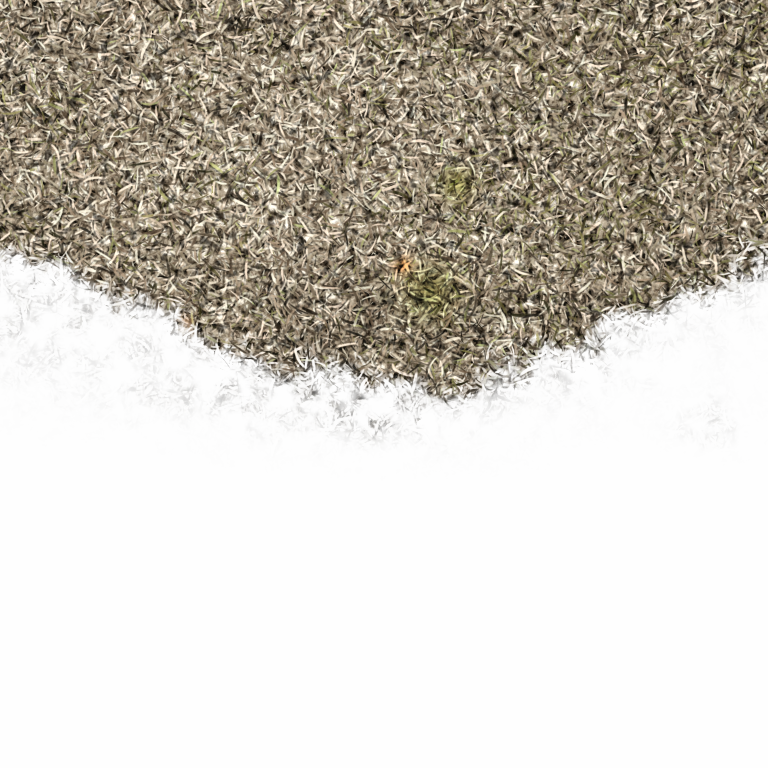
Write a WebGL 2 fragment shader that draws this texture.

```glsl
#version 300 es
precision highp float;
// Dry trampled grass that frays into a white field along a shallow V edge.
// Streaked gradient noise makes a matted bed, layers of bent random blades
// lie over it, and the darker strands survive longest past the border.
uniform vec2 u_resolution;
out vec4 fragColor;

// Integer hash: four random values in 0..1 for a cell and a seed
vec4 hash4(vec2 cell, int seed) {
  uvec4 v = uvec4(uint(int(cell.x) + 512), uint(int(cell.y) + 512), uint(seed), 77u);
  v = v * 1664525u + 1013904223u;
  v += v.yzxy * v.wxyz;
  v ^= v >> 16u;
  v += v.yzxy * v.wxyz;
  return vec4(v >> 8u) / 16777216.0;
}

float corner(vec2 cell, vec2 offset) {
  float a = 6.2832 * hash4(cell, 91).x;
  return dot(vec2(cos(a), sin(a)), offset);
}

float gradientNoise(vec2 p) {
  vec2 i = floor(p), f = p - i;
  vec2 u = f * f * f * (f * (f * 6.0 - 15.0) + 10.0);
  vec2 e = vec2(1, 0);
  return mix(mix(corner(i, f), corner(i + e.xy, f - e.xy), u.x),
             mix(corner(i + e.yx, f - e.yx), corner(i + 1.0, f - 1.0), u.x), u.y);
}

float fbm(vec2 p) {
  float sum = 0.0, amp = 0.6;
  for (int i = 0; i < 3; i++) {
    sum += amp * gradientNoise(p);
    p = mat2(1.6, 1.2, -1.2, 1.6) * p + 7.3;
    amp *= 0.6;
  }
  return sum;
}

// Straw tones from deep shadow to bleached tip
vec3 strawRamp(float t) {
  vec3 c = mix(vec3(0.12, 0.11, 0.09), vec3(0.38, 0.33, 0.27), smoothstep(0.0, 0.32, t));
  c = mix(c, vec3(0.62, 0.57, 0.49), smoothstep(0.25, 0.6, t));
  return mix(c, vec3(0.90, 0.87, 0.81), smoothstep(0.6, 1.0, t));
}

float blob(vec2 p, vec2 centre, vec2 radius) {
  vec2 d = (p - centre) / radius;
  return exp(-dot(d, d));
}

// Crossing fibres: the brightest of three stretched noise directions
float fibres(vec2 uv) {
  float best = -1.0;
  for (int i = 0; i < 3; i++) {
    float a = 0.5 + 1.05 * float(i);
    vec2 p = mat2(cos(a), -sin(a), sin(a), cos(a)) * uv;
    p += 0.008 * gradientNoise(uv * 20.0 + float(i) * 9.0);
    best = max(best, gradientNoise(p * vec2(48, 125) + float(i) * 17.0));
  }
  return best;
}

// One layer of bent, tapered blades painted over the turf below
vec3 paintBlades(vec3 turf, vec2 uv, int layer, float tone, float green) {
  float cells = 70.0 - 5.0 * float(layer);
  float soft = 0.6 * cells / min(u_resolution.x, u_resolution.y) + 0.02;
  vec2 p = uv * cells + vec2(0.37, 0.61) * float(layer);
  vec2 home = floor(p);
  for (int k = 0; k < 18; k++) {
    int n = k / 2;
    vec2 cell = home + vec2(n % 3 - 1, n / 3 - 1);
    int seed = layer * 4 + (k % 2) * 2;
    vec4 a = hash4(cell, seed), b = hash4(cell, seed + 1);
    float angle = 6.2832 * a.z;
    vec2 q = p - cell - a.xy;
    q = mat2(cos(angle), -sin(angle), sin(angle), cos(angle)) * q;
    float halfLen = mix(0.25, 0.95, a.w * a.w);
    q.y -= (b.x - 0.5) * 0.7 * (q.x * q.x - 0.1);
    float along = q.x / halfLen;
    float width = mix(0.04, 0.10, b.y) * (1.0 - 0.6 * along * along);
    float ends = 1.0 - smoothstep(0.5, 1.0, abs(along));
    float body = ends * (1.0 - smoothstep(width - soft, width + soft, abs(q.y)));
    float shadow = ends * (1.0 - smoothstep(0.0, 0.14, abs(q.y + 0.14)));
    float isGreen = step(1.0 - green, b.w);
    vec3 blade = strawRamp((1.12 * b.z + 0.02 + tone) * (1.0 - 0.25 * isGreen));
    blade *= mix(vec3(1.04, 0.98, 0.95), vec3(0.98, 1.01, 0.99), fract(b.w * 7.0));
    blade *= mix(vec3(1), vec3(0.88, 0.94, 0.72), isGreen);
    turf = mix(turf * (1.0 - 0.32 * shadow * b.z), blade, body * mix(0.6, 0.95, a.w));
  }
  return turf;
}

void main() {
  vec2 uv = gl_FragCoord.xy / u_resolution;

  // Turf: bleached centre, darker and greener flanks
  float tone = 0.20 * fbm(uv * 16.0) + 0.09 * blob(uv, vec2(0.36, 0.78), vec2(0.32, 0.20))
    - 0.08 * blob(uv, vec2(0.48, 0.59), vec2(0.20, 0.06));
  float green = clamp(0.10 + 0.16 * smoothstep(0.4, 0.8, uv.x) + 0.4 * fbm(uv * 9.0 + 31.0), 0.03, 0.4);
  float grain = fbm(uv * 95.0);
  vec3 turf = strawRamp(0.30 + 1.15 * fibres(uv) + 0.5 * grain + tone);
  if (uv.y > 0.33)
    for (int layer = 0; layer < 5; layer++) turf = paintBlades(turf, uv, layer, tone, green);
  turf *= 1.0 - 0.5 * smoothstep(0.08, 0.38, fbm(uv * 55.0 + 11.0));
  turf = max((turf - 0.45) * 1.15 + 0.51 + 0.22 * grain, vec3(0.07, 0.065, 0.05));

  // Scattered rust and moss flecks
  float rust = blob(uv, vec2(0.525, 0.655), vec2(0.012)) + blob(uv, vec2(0.24, 0.575), vec2(0.012));
  float moss = blob(uv, vec2(0.595, 0.76), vec2(0.022)) + blob(uv, vec2(0.56, 0.62), vec2(0.035));
  turf *= mix(vec3(1), vec3(1.1, 0.86, 0.62), rust) * mix(vec3(1), vec3(0.88, 0.91, 0.66), moss);

  // Ragged V border; dark strands reach further than pale ones
  float dx = uv.x - 0.56;
  float edge = 0.475 + (dx < 0.0 ? 0.355 : 0.43) * sqrt(dx * dx + 0.0009);
  edge -= 0.03 * blob(uv, vec2(0.32, 0.54), vec2(0.09, 0.15));
  float darkness = 1.0 - dot(turf, vec3(0.333));
  float height = uv.y - edge;
  float ragged = height + 0.06 * fbm(uv * 15.0 + 4.0) + 0.03 * grain + 0.04 * (darkness - 0.5);
  float solid = smoothstep(-0.022, 0.024, ragged);

  // Grey wisps left in the pale fringe below
  float fringe = 1.0 * blob(uv, vec2(0.44, 0.50), vec2(0.11, 0.045))
    + 0.8 * blob(uv, vec2(0.485, 0.458), vec2(0.022, 0.022))
    + 0.30 * blob(uv, vec2(0.04, 0.60), vec2(0.10, 0.08))
    + 0.30 * blob(uv, vec2(0.25, 0.52), vec2(0.12, 0.05))
    + 0.35 * blob(uv, vec2(0.72, 0.55), vec2(0.09, 0.05))
    + 0.20 * blob(uv, vec2(0.93, 0.45), vec2(0.04, 0.03))
    + 0.35 * exp(-abs(height + 0.01) * 30.0);
  float patches = smoothstep(-0.25, 0.45, fbm(uv * 24.0));
  float wisps = patches * (0.15 + 0.85 * smoothstep(0.3, 0.8, darkness));
  float cover = max(solid, 0.75 * min(fringe, 1.1) * wisps * smoothstep(0.34, 0.44, uv.y));
  turf = mix(vec3(1.0 - darkness), turf, 0.4 + 0.6 * solid);
  fragColor = vec4(mix(vec3(0.995), clamp(turf, 0.0, 1.0), cover), 1.0);
}
```
